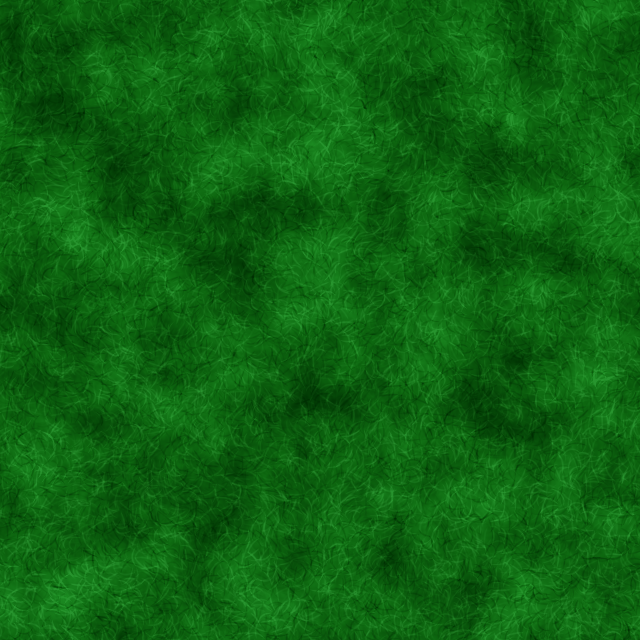
Give the GLSL for this texture, as a WebGL 2 fragment shader.

```glsl
#version 300 es
precision highp float;
// Dense mossy grass: fine curved blades over soft patches of light and shade.

uniform vec2 u_resolution;
out vec4 fragColor;

const vec3 SHADE_COLOR = vec3(0.020, 0.280, 0.030);
const vec3 GRASS_COLOR = vec3(0.050, 0.400, 0.060);
const vec3 LIGHT_COLOR = vec3(0.090, 0.500, 0.110);
const vec3 DRY_TINT    = vec3(0.030, 0.000, 0.030);

const float BASE_LEVEL     = -0.15;  // -1 is shade, 0 is grass, 1 is light
const float PATCH_FREQ     = 7.0;
const float PATCH_CONTRAST = 1.6;
const float PATCH_GAIN     = 0.62;
const int   PATCH_OCTAVES  = 4;

const int   BLADE_LAYERS   = 13;
const float BLADE_CELL     = 0.025;
const float BLADE_LENGTH   = 0.019;  // longest half length
const float BLADE_WIDTH    = 0.0026; // half width at the middle
const float BLADE_BEND     = 32.0;
const float BLADE_CONTRAST = 0.58;
const float BLADE_SPREAD   = 4.6;    // random range of angle, radians

const float FLOW_FREQ      = 6.0;
const float FLOW_TURN      = 3.0;
const float GRAIN_FREQ     = 130.0;
const float GRAIN_CONTRAST = 0.35;
const float TAU            = 6.28319;

// Integer hash giving three values in 0..1
vec3 hash3(ivec3 cell) {
    uvec3 v = uvec3(cell) * 1664525u + 1013904223u;
    v.x += v.y * v.z;
    v.y += v.z * v.x;
    v.z += v.x * v.y;
    v ^= v >> 16u;
    v.x += v.y * v.z;
    v.y += v.z * v.x;
    v.z += v.x * v.y;
    return vec3(v >> 8u) / 16777216.0;
}

float cornerSlope(ivec2 corner, vec2 offset, int seed) {
    float angle = TAU * hash3(ivec3(corner, seed)).x;
    return dot(vec2(cos(angle), sin(angle)), offset);
}

float gradientNoise(vec2 p, int seed) {
    ivec2 i = ivec2(floor(p));
    vec2 f = fract(p);
    vec2 w = f * f * f * (f * (f * 6.0 - 15.0) + 10.0);
    float a = cornerSlope(i, f, seed);
    float b = cornerSlope(i + ivec2(1, 0), f - vec2(1.0, 0.0), seed);
    float c = cornerSlope(i + ivec2(0, 1), f - vec2(0.0, 1.0), seed);
    float d = cornerSlope(i + ivec2(1, 1), f - vec2(1.0, 1.0), seed);
    return mix(mix(a, b, w.x), mix(c, d, w.x), w.y);
}

float patches(vec2 uv) {
    float sum = 0.0, amplitude = 1.0, freq = PATCH_FREQ;
    for (int i = 0; i < PATCH_OCTAVES; i++) {
        sum += amplitude * gradientNoise(uv * freq, 100 + i);
        amplitude *= PATCH_GAIN;
        freq *= 2.0;
    }
    return sum;
}

// Coverage of a tapered, curved blade lying along x
float blade(vec2 p, float halfLength, float bend, float pixel) {
    float along = p.x / halfLength;
    float taper = max(1.0 - along * along, 0.0);
    float across = abs(p.y - bend * p.x * p.x);
    float width = max(BLADE_WIDTH * sqrt(taper), pixel);
    return (1.0 - smoothstep(0.0, width, across)) * smoothstep(0.0, 0.5, taper);
}

// Signed sum of light and dark blades in one jittered grid
float bladeLayer(vec2 uv, float flow, int layer, float pixel) {
    vec2 grid = uv / BLADE_CELL + hash3(ivec3(layer, 7, 300)).xy;
    ivec2 home = ivec2(floor(grid));
    float sum = 0.0;
    for (int y = -1; y <= 1; y++) {
        for (int x = -1; x <= 1; x++) {
            ivec2 cell = home + ivec2(x, y);
            vec3 place = hash3(ivec3(cell, layer));
            vec3 form = hash3(ivec3(cell, layer + 50));
            vec2 p = (grid - vec2(cell) - place.xy) * BLADE_CELL;
            float angle = flow + (place.z - 0.5) * BLADE_SPREAD;
            float c = cos(angle), s = sin(angle);
            p = vec2(c * p.x + s * p.y, c * p.y - s * p.x);
            float halfLength = BLADE_LENGTH * mix(0.55, 1.0, form.x);
            float bend = BLADE_BEND * (form.y * 2.0 - 1.0);
            sum += mix(-0.9, 1.1, form.z) * blade(p, halfLength, bend, pixel);
        }
    }
    return sum;
}

void main() {
    vec2 uv = gl_FragCoord.xy / u_resolution.y;
    float pixel = 1.0 / u_resolution.y;

    float flow = FLOW_TURN * gradientNoise(uv * FLOW_FREQ, 200);
    float blades = 0.0;
    for (int i = 0; i < BLADE_LAYERS; i++) {
        blades += bladeLayer(uv, flow, i, pixel);
    }

    // Patch light also scales the blade contrast
    float light = patches(uv);
    float detail = BLADE_CONTRAST * blades * (1.0 + 0.5 * light);
    float grain = GRAIN_CONTRAST * gradientNoise(uv * GRAIN_FREQ, 201);
    float level = clamp(BASE_LEVEL + PATCH_CONTRAST * light + detail + grain, -1.8, 1.8);

    vec3 color = level < 0.0 ? mix(GRASS_COLOR, SHADE_COLOR, -level)
                             : mix(GRASS_COLOR, LIGHT_COLOR, level);
    color += DRY_TINT * clamp(detail, 0.0, 1.0);
    fragColor = vec4(clamp(color, 0.0, 1.0), 1.0);
}
```
